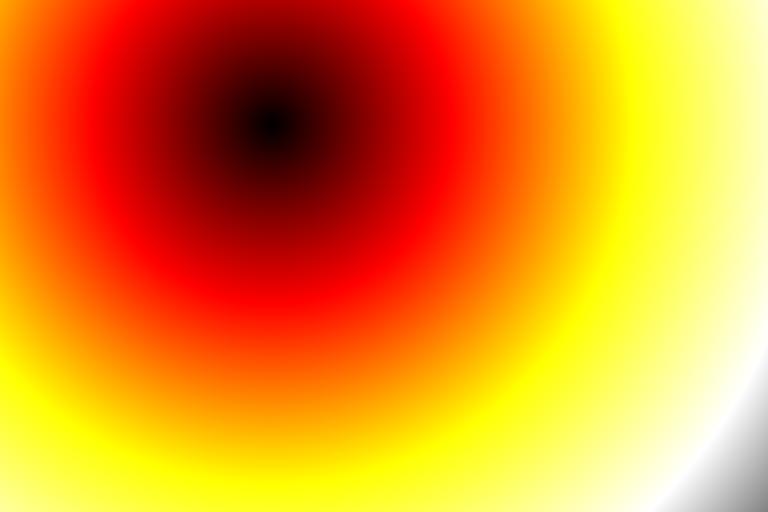
This background is drawn by a Shadertoy shader. Its source:

```glsl
#define CENTER vec2(0.354, 0.758)
#define BAND_WIDTH 0.352

// Heat ramp: black, red, yellow, white, then back to black
vec3 heatRamp(float heat) {
    vec3 rise = clamp(heat - vec3(0.0, 1.0, 2.0), 0.0, 1.0);
    float fade = clamp(heat - 3.0, 0.0, 1.0);
    return rise * (1.0 - fade);
}

void mainImage(out vec4 fragColor, in vec2 fragCoord) {
    // Offset from the dark core, in canvas heights
    vec2 aspect = vec2(iResolution.x / iResolution.y, 1.0);
    vec2 offset = (fragCoord / iResolution.xy - CENTER) * aspect;

    // One ramp stage per band of radius
    fragColor = vec4(heatRamp(length(offset) / BAND_WIDTH), 1.0);
}
```
